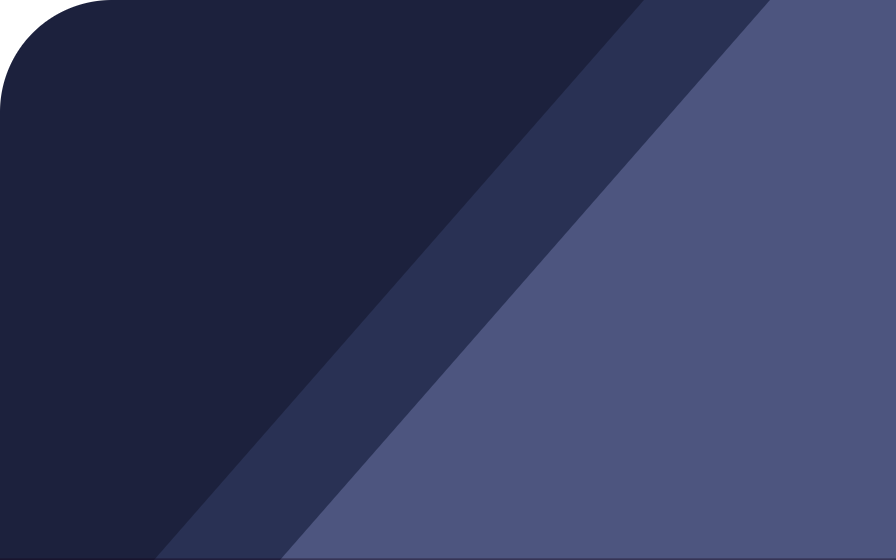
Reproduce this background procedurally as a Shadertoy shader.

```glsl
// Flat navy panel cut by two parallel diagonals into three tones,
// with one rounded upper-left corner over white and a thin dark base line.
// Each part is a signed distance turned into a smooth coverage mask.

const vec3 NAVY  = vec3(0.110, 0.130, 0.240);
const vec3 BAND  = vec3(0.160, 0.192, 0.328);
const vec3 SLATE = vec3(0.302, 0.334, 0.498);
const vec3 PAPER = vec3(1.0);
const vec3 SHADE = vec3(0.08, 0.01, 0.10);

// Lengths are in canvas heights.
const float LEAN          = 0.875;  // horizontal run per unit of height
const float BAND_START    = 0.275;  // where each diagonal meets the base
const float SLATE_START   = 0.500;
const float CORNER_RADIUS = 0.200;
const float BASE_HEIGHT   = 0.003;
const float BASE_OPACITY  = 0.4;

// Coverage of the region where the distance is negative.
float coverage(float dist, float pixel) {
    return clamp(0.5 - dist / pixel, 0.0, 1.0);
}

// Signed distance to a leaning edge, negative on its right side.
float diagonal(vec2 p, float start) {
    return (start + LEAN * p.y - p.x) / sqrt(1.0 + LEAN * LEAN);
}

// Signed distance to the panel, rounded only at the upper left.
float roundedCorner(vec2 p) {
    vec2 q = vec2(CORNER_RADIUS - p.x, p.y - 1.0 + CORNER_RADIUS);
    return length(max(q, 0.0)) + min(max(q.x, q.y), 0.0) - CORNER_RADIUS;
}

void mainImage(out vec4 fragColor, in vec2 fragCoord) {
    float pixel = 1.0 / iResolution.y;
    vec2 p = fragCoord * pixel;

    // Diagonal tones
    vec3 color = mix(NAVY, BAND, coverage(diagonal(p, BAND_START), pixel));
    color = mix(color, SLATE, coverage(diagonal(p, SLATE_START), pixel));

    // Base line
    color = mix(color, SHADE, BASE_OPACITY * coverage(p.y - BASE_HEIGHT, pixel));

    // Corner cut-out
    color = mix(PAPER, color, coverage(roundedCorner(p), pixel));

    fragColor = vec4(color, 1.0);
}
```
